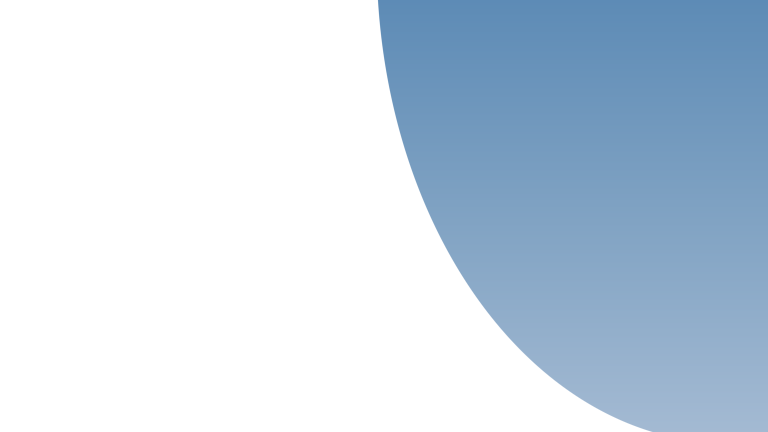
Reproduce this background procedurally as a Shadertoy shader.

```glsl
#define WHITE vec3(1.0)
#define SKY_TOP vec3(0.365, 0.545, 0.712)
#define SKY_MID vec3(0.502, 0.637, 0.764)
#define SKY_LOW vec3(0.640, 0.728, 0.825)
#define OVAL_CENTER vec2(1.683, 1.095)
#define OVAL_RADII vec2(0.811, 1.1206)
#define ASPECT 1.7778

// Approximate signed distance to an axis-aligned ellipse, negative inside
float ellipseDistance(vec2 p, vec2 radii) {
    float k = length(p / radii);
    float slope = length(p / (radii * radii));
    return k * (k - 1.0) / max(slope, 1e-4);
}

// Vertical blend through three blues
vec3 skyGradient(float height) {
    vec3 lower = mix(SKY_LOW, SKY_MID, clamp(height * 2.0, 0.0, 1.0));
    return mix(lower, SKY_TOP, clamp(height * 2.0 - 1.0, 0.0, 1.0));
}

void mainImage(out vec4 fragColor, in vec2 fragCoord) {
    // Canvas units: height is 1, width is ASPECT
    vec2 p = fragCoord / iResolution.xy * vec2(ASPECT, 1.0);
    float pixel = 1.0 / iResolution.y;

    // Large oval entering from the upper right corner
    float d = ellipseDistance(p - OVAL_CENTER, OVAL_RADII);
    float inside = 1.0 - smoothstep(-0.7 * pixel, 0.7 * pixel, d);

    fragColor = vec4(mix(WHITE, skyGradient(p.y), inside), 1.0);
}
```
